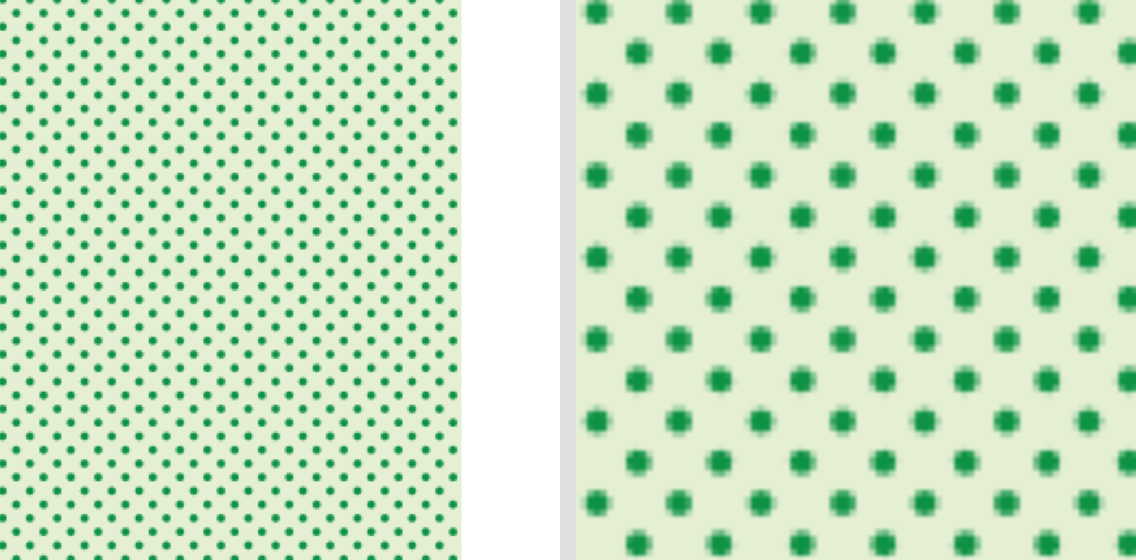
Left, the full canvas; right, a detail of the centre.
A Shadertoy shader for this pattern:

```glsl
// Small green dots in a staggered square lattice on a pale panel, white margin at right.
// Each dot is sampled on a coarse grid and smoothly interpolated, so the dots
// come out slightly square, oval or diamond as the lattice drifts over the grid.

const vec3 MARGIN_COLOR = vec3(1.0);
const vec3 PANEL_COLOR  = vec3(0.896, 0.938, 0.83);
const vec3 DOT_COLOR    = vec3(0.05, 0.57, 0.265);

const float PANEL_WIDTH = 0.824;            // right edge of the panel
const float PITCH       = 0.04875;          // spacing of dots within a row
const vec2  LATTICE_ORIGIN = vec2(0.0047, 1.0009);
const float DOT_RADIUS  = 0.0072;
const float GRID_CELLS  = 256.0;            // coarse sampling cells per canvas height
const float EDGE_SOFTNESS = 0.001;

// Distance to the nearest point of a square lattice.
float latticeDistance(vec2 p) {
    return length(p - PITCH * round(p / PITCH));
}

// Coverage of the staggered dots, softened over one coarse cell.
float dotCoverage(vec2 p) {
    vec2 q = p - LATTICE_ORIGIN;
    float d = min(latticeDistance(q), latticeDistance(q - 0.5 * PITCH));
    return clamp(0.5 + (DOT_RADIUS - d) * GRID_CELLS, 0.0, 1.0);
}

// Blend the coverage at the four surrounding cell centres.
float gridDots(vec2 p) {
    vec2 g = p * GRID_CELLS - 0.5;
    vec2 cell = floor(g);
    vec2 blend = smoothstep(0.0, 1.0, g - cell);
    vec2 a = (cell + 0.5) / GRID_CELLS;
    vec2 b = (cell + 1.5) / GRID_CELLS;
    float lower = mix(dotCoverage(a), dotCoverage(vec2(b.x, a.y)), blend.x);
    float upper = mix(dotCoverage(vec2(a.x, b.y)), dotCoverage(b), blend.x);
    return mix(lower, upper, blend.y);
}

void mainImage(out vec4 fragColor, in vec2 fragCoord) {
    vec2 p = fragCoord / iResolution.y;

    vec3 color = mix(PANEL_COLOR, DOT_COLOR, gridDots(p));

    // Cut the panel off at its right edge.
    float softness = max(EDGE_SOFTNESS, 0.5 / iResolution.y);
    float margin = smoothstep(-softness, softness, p.x - PANEL_WIDTH);
    fragColor = vec4(mix(color, MARGIN_COLOR, margin), 1.0);
}
```
